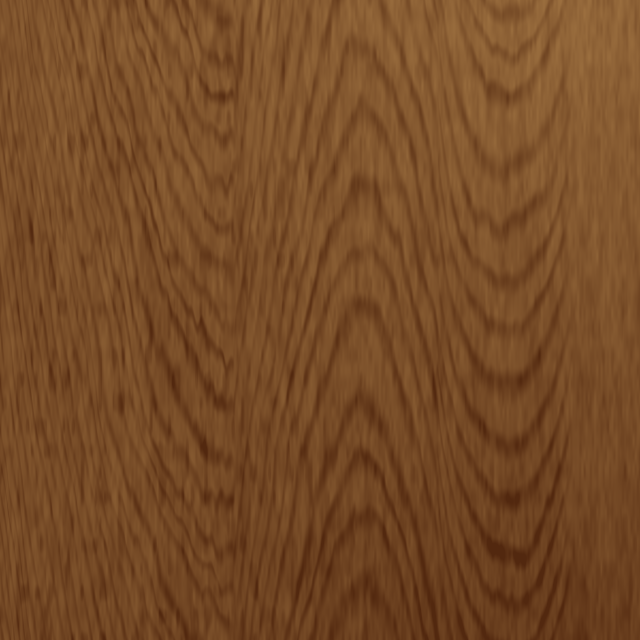
Reproduce this texture procedurally as a Shadertoy shader.

```glsl
// Warm brown oak boards with cathedral arches, fine fibres and dark pores.

const vec3 DARK_WOOD = vec3(0.365, 0.198, 0.086);
const vec3 LIGHT_WOOD = vec3(0.575, 0.402, 0.224);

float hash(vec2 p) {
    return fract(sin(dot(p, vec2(127.1, 311.7))) * 43758.5453);
}

// Smooth value noise in 0..1
float noise(vec2 p) {
    vec2 cell = floor(p);
    vec2 f = fract(p);
    f = f * f * (3.0 - 2.0 * f);
    float low = mix(hash(cell), hash(cell + vec2(1.0, 0.0)), f.x);
    float high = mix(hash(cell + vec2(0.0, 1.0)), hash(cell + vec2(1.0, 1.0)), f.x);
    return mix(low, high, f.y);
}

// Noise centred on zero
float signedNoise(vec2 p) {
    return noise(p) - 0.5;
}

// Height offset of a growth ring at distance dx from the board's heart
float archCurve(float dx, float slope, float bend, float flare) {
    float rounded = sqrt(dx * dx + 0.0003);
    return slope * rounded + bend * dx * dx + flare * dx * dx * dx * dx;
}

// Darkness of the growth rings; height is measured across the rings
float growthRings(vec2 p, float height, float frequency, float jag, float seed) {
    vec2 q = p + seed;
    height += jag * 0.6 * signedNoise(q * vec2(130.0, 14.0));
    height += jag * 0.8 * signedNoise(q * vec2(55.0, 9.0));
    height += jag * signedNoise(q * vec2(22.0, 6.0));
    height += 0.04 * signedNoise(q * vec2(6.0, 3.0));
    float phase = height * frequency;
    phase += 0.7 * signedNoise(vec2(phase * 0.6, seed));
    float ring = fract(phase);
    float band = smoothstep(0.38, 0.74, ring) * (1.0 - smoothstep(0.74, 1.0, ring));
    float strength = 0.7 + 0.6 * noise(vec2(floor(phase) * 3.7, seed));
    float breaks = 0.45 + 0.7 * noise(q * vec2(100.0, 20.0)) + 0.4 * noise(q * vec2(18.0, 9.0));
    return band * strength * breaks;
}

// Rings grow crowded and faint away from the heart
float sideFade(float dx, float start, float end, float faintest) {
    return mix(1.0, faintest, smoothstep(start, end, abs(dx)));
}

// Layered short vertical streaks
float fibres(vec2 p) {
    float streaks = 0.30 * signedNoise(p * vec2(85.0, 8.0));
    streaks += 0.42 * signedNoise(p * vec2(165.0, 22.0) + 17.0);
    streaks += 0.46 * signedNoise(p * vec2(300.0, 45.0) + 41.0);
    return streaks;
}

// Short dark vertical dashes
float pores(vec2 p) {
    float dash = noise(p * vec2(140.0, 27.0) + 73.0);
    return smoothstep(0.58, 0.95, dash);
}

// Soft switch to the next board at a seam
float pastSeam(float x, float seam) {
    return smoothstep(seam - 0.003, seam + 0.003, x);
}

// Narrow shadow along a seam
float seamShadow(float x, float seam, float width) {
    float d = (x - seam) / width;
    return exp(-d * d);
}

// Light falls from the upper right and fades toward the lower right
float lighting(vec2 p) {
    float slope = mix(0.22, 0.82, smoothstep(0.0, 0.9, p.x));
    return 0.60 + slope * (p.y - 0.5) + 0.04 * signedNoise(p * vec2(9.0, 3.0));
}

void mainImage(out vec4 fragColor, in vec2 fragCoord) {
    vec2 uv = fragCoord / iResolution.xy;

    // Left board: sweeping curves that turn down toward its right edge
    float leftDx = uv.x - 0.375;
    float leftHeight = uv.y - archCurve(leftDx, 0.5, 9.0, 0.0);
    float leftRings = growthRings(uv, leftHeight, 14.0, 0.038, 3.0);
    leftRings *= sideFade(leftDx, 0.10, 0.30, 0.65);

    // Middle board: pointed arches
    float archDx = uv.x - 0.565 - 0.012 * signedNoise(vec2(uv.y * 4.0, 8.0));
    float archHeight = uv.y + archCurve(archDx, 1.4, 16.0, 0.0);
    float archRings = growthRings(uv, archHeight, 9.0, 0.036, 11.0);
    archRings *= sideFade(archDx, 0.08, 0.17, 0.6);

    // Right board: stacked hanging bowls
    float bowlDx = uv.x - 0.795;
    float bowlHeight = uv.y - archCurve(bowlDx, 0.3, 10.0, 900.0);
    float bowlRings = growthRings(uv, bowlHeight, 12.0, 0.019, 23.0);
    bowlRings *= sideFade(bowlDx, 0.06, 0.11, 0.6);

    // Join the boards; the last one is plain straight grain
    float rings = mix(leftRings, archRings, pastSeam(uv.x, 0.365));
    rings = mix(rings, bowlRings, pastSeam(uv.x, 0.685));
    rings *= 1.0 - smoothstep(0.875, 0.90, uv.x);
    float poreAmount = mix(0.28, 0.12, smoothstep(0.25, 0.75, uv.x));

    // Combine light, grain and seams into one tone
    float tone = lighting(uv);
    tone += 0.52 * fibres(uv);
    tone -= 0.36 * rings;
    tone -= poreAmount * pores(uv);
    tone -= 0.10 * seamShadow(uv.x, 0.378, 0.014);
    tone -= 0.06 * seamShadow(uv.x, 0.685, 0.008);

    fragColor = vec4(mix(DARK_WOOD, LIGHT_WOOD, clamp(tone, -0.2, 1.15)), 1.0);
}
```
